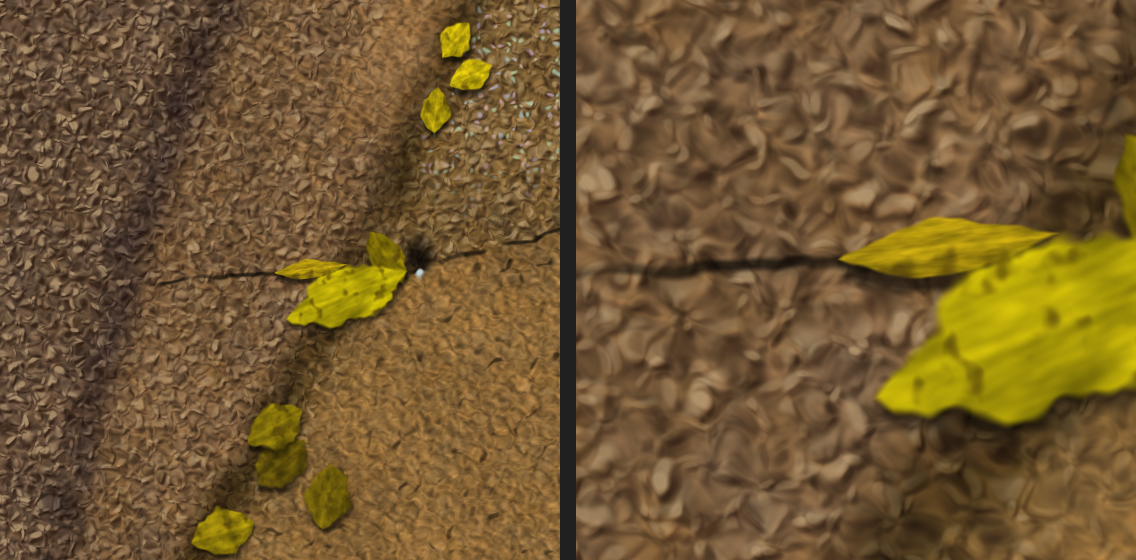
Left: the whole. Right: its middle third, enlarged.
Reproduce this texture procedurally as a three.js fragment shader.

```glsl
// Wet gritty pavement: asphalt, a worn kerb strip and a stone slab, with yellow leaves along the seam.
varying vec2 vUv;

vec2 hash2(vec2 p) {
  return fract(sin(vec2(dot(p, vec2(127.1, 311.7)), dot(p, vec2(269.5, 183.3)))) * 43758.55);
}

// Gradient noise, about -0.7 to 0.7
float noise(vec2 p) {
  vec2 i = floor(p), f = fract(p), u = f * f * (3.0 - 2.0 * f), e = vec2(1.0, 0.0);
  float a = dot(hash2(i) * 2.0 - 1.0, f);
  float b = dot(hash2(i + e.xy) * 2.0 - 1.0, f - e.xy);
  float c = dot(hash2(i + e.yx) * 2.0 - 1.0, f - e.yx);
  float d = dot(hash2(i + e.xx) * 2.0 - 1.0, f - e.xx);
  return mix(mix(a, b, u.x), mix(c, d, u.x), u.y);
}

float fbm(vec2 p) {
  return noise(p) + 0.5 * noise(p * 2.03 + 7.1) + 0.25 * noise(p * 4.1 + 3.7);
}

// Rotates into a frame turned by angle a
mat2 turn(float a) {
  float c = cos(a), s = sin(a);
  return mat2(c, -s, s, c);
}

// Scattered chips: positive on the lit chip, negative in its shadow
float grains(vec2 p) {
  vec2 id = floor(p), f = fract(p);
  float light = 0.0, shade = 0.0;
  for (int j = -1; j <= 1; j++) {
    for (int i = -1; i <= 1; i++) {
      vec2 cell = vec2(float(i), float(j));
      vec2 h = hash2(id + cell), k = hash2(id + cell + 51.3);
      mat2 spin = turn(k.x * 2.6 - 0.6);
      vec2 q = f - cell - h, squash = vec2(1.3 + h.x, 2.0 + 1.8 * h.y);
      light = max(light, k.y * smoothstep(1.0, 0.35, length(spin * q * squash)));
      shade = max(shade, smoothstep(1.1, 0.3, length(spin * (q + vec2(-0.18, 0.26)) * squash)));
    }
  }
  return light - 0.7 * shade * (1.0 - light);
}

// One pointed, ragged, blotched leaf with its shadow
void leaf(inout vec3 col, vec2 p, vec2 centre, float angle, vec2 size, vec3 tint) {
  float ragged = 0.45 * noise(p * 27.0) + 0.2 * noise(p * 70.0);
  vec2 q = turn(angle) * (p - centre) / size;
  vec2 s = turn(angle) * (p - centre + vec2(-0.002, 0.010)) / size;
  float edge = abs(q.y) - 1.0 + q.x * q.x + ragged;
  float under = abs(s.y) - 1.0 + s.x * s.x + ragged;
  col *= 1.0 - 0.6 * smoothstep(0.25, -0.25, under);
  float blotch = smoothstep(0.08, 0.45, fbm(p * 33.0 + 4.0));
  float vein = smoothstep(0.14, 0.0, abs(q.y + 0.1 * q.x));
  float tone = 1.03 + 0.55 * fbm(q * 2.2 + centre * 40.0) + 0.12 * vein + 0.1 * q.y;
  vec3 body = mix(tint * tone, vec3(0.29, 0.22, 0.04), 0.65 * blotch);
  col = mix(col, body, smoothstep(0.1, -0.1, edge));
}

// Course of the seam between strip and slab
float seamX(float y) { return 0.32 + 0.6 * y - 0.1 * y * y; }

void main() {
  vec2 p = vUv;
  float rough = fbm(p * 13.0), patchy = fbm(p * 6.0 + 2.0);
  float toStrip = p.x - (0.12 + 0.2 * p.y + 0.1 * p.y * p.y) + 0.035 * rough;
  float toSlab = p.x - seamX(p.y) + 0.035 * rough;
  float crackY = p.y - 0.53 - 0.27 * (p.x - 0.78) + 0.014 * rough;
  float strip = smoothstep(-0.03, 0.04, toStrip), slab = smoothstep(0.0, 0.05, toSlab);
  float smoothSlab = slab * smoothstep(0.015, -0.015, crackY) * smoothstep(0.03, 0.17, toSlab);
  float worn = strip * smoothstep(0.13, 0.03, abs(toSlab + 0.06)) * smoothstep(0.68, 0.85, p.y);

  // Relief: ragged chips in two sizes over a slanted, side-lit surface
  vec2 bent = p + 0.013 * vec2(noise(p * 48.0), noise(p * 48.0 + 19.0));
  float grit = 0.95 * grains(bent * 41.0) + 0.7 * grains(bent * 72.0 + 9.0);
  vec2 slanted = turn(-0.5) * bent * vec2(46.0, 66.0);
  float bumps = fbm(slanted) - fbm(slanted + vec2(0.25, 0.4));
  float fine = noise(turn(0.5) * p * vec2(90.0, 130.0));

  // Ground colours of the three surfaces
  vec3 col = mix(vec3(0.39, 0.30, 0.225), vec3(0.48, 0.36, 0.235), strip);
  col = mix(col, vec3(0.47, 0.36, 0.20), slab);
  col = mix(col, vec3(0.54, 0.40, 0.215), smoothSlab);
  col = mix(col, vec3(0.57, 0.42, 0.25), 0.8 * worn);
  col *= 1.0 + 0.17 * patchy + 0.42 * bumps + 0.22 * fine;
  col *= 1.0 + vec3(0.05, 0.0, -0.16) * fbm(p * 17.0 + 31.0);

  // Lit chips and their shadows
  float relief = grit * mix(1.15, 0.85, strip) * (1.0 - 0.72 * smoothSlab) * (1.0 - 0.55 * worn);
  col = mix(col, vec3(0.74, 0.63, 0.47), 0.75 * clamp(relief, 0.0, 1.0));
  col = mix(col, vec3(0.19, 0.12, 0.075), 0.85 * clamp(-relief, 0.0, 1.0));
  float pits = smoothstep(0.2, 0.5, noise(turn(0.7) * bent * vec2(38.0, 62.0)));
  col *= 1.0 - 0.5 * pits * smoothSlab;

  // Wet coloured glints on the upper slab
  vec2 spark = hash2(floor(bent * 80.0));
  float glint = smoothstep(0.5, 0.1, length(fract(bent * 80.0) - 0.5)) * step(0.78, spark.x);
  glint *= slab * smoothstep(0.55, 0.8, p.y);
  col = mix(col, 0.75 + 0.1 * cos(6.28 * (spark.y + vec3(0.0, 0.33, 0.67))), 0.7 * glint);

  // Dark, broken gutter bands and cracks
  float band = smoothstep(0.08, 0.0, abs(toStrip + 0.02)) * (0.75 + 0.9 * rough);
  col *= 1.0 - vec3(0.38, 0.4, 0.32) * clamp(band, 0.0, 1.0);
  float gutter = smoothstep(0.07, 0.0, abs(toSlab - 0.02)) * (0.8 + 0.9 * patchy);
  col *= 1.0 - vec3(0.5, 0.52, 0.64) * clamp(gutter, 0.0, 1.0);
  float slabCrack = smoothstep(0.006, 0.001, abs(crackY)) * smoothstep(0.08, 0.13, toSlab);
  float stripCrack = smoothstep(0.006, 0.001, abs(p.y - 0.48 - 0.06 * p.x + 0.018 * rough));
  stripCrack *= smoothstep(0.25, 0.29, p.x) * smoothstep(0.57, 0.52, p.x);
  col *= 1.0 - 0.65 * max(slabCrack, stripCrack) * smoothstep(-0.4, 0.1, noise(p * 24.0));
  col *= 1.0 - 0.8 * smoothstep(0.045, 0.01, length(p - vec2(0.745, 0.535)) + 0.025 * rough);
  col = mix(col, vec3(0.75, 0.83, 0.85), smoothstep(0.013, 0.004, length(bent - vec2(0.75, 0.511))));

  // Leaves strewn along the seam, then the large cluster at the crack
  for (int n = 0; n < 8; n++) {
    float i = float(n), upper = step(3.5, i);
    float y = 0.05 + 0.063 * i + 0.5 * upper;
    float x = seamX(y) + 0.05 + 0.17 * step(mod(i + 5.0, 6.0), 0.5) + 0.03 * sin(i * 4.0);
    vec3 tint = mix(vec3(0.33, 0.27, 0.04), vec3(0.70, 0.62, 0.04), min(abs(i - 1.7) / 3.0, 1.0));
    vec2 size = mix(vec2(0.058, 0.04), vec2(0.042, 0.026), upper);
    leaf(col, p, vec2(x, y), 0.9 + 0.6 * sin(i * 2.3 - 1.2), size, tint);
  }
  leaf(col, p, vec2(0.69, 0.54), -1.0, vec2(0.055, 0.032), vec3(0.45, 0.39, 0.03));
  leaf(col, p, vec2(0.555, 0.52), 0.12, vec2(0.065, 0.015), vec3(0.62, 0.52, 0.05));
  leaf(col, p, vec2(0.62, 0.473), 0.38, vec2(0.112, 0.05), vec3(0.66, 0.60, 0.03));

  gl_FragColor = vec4(clamp(col, 0.0, 1.0), 1.0);
}
```
